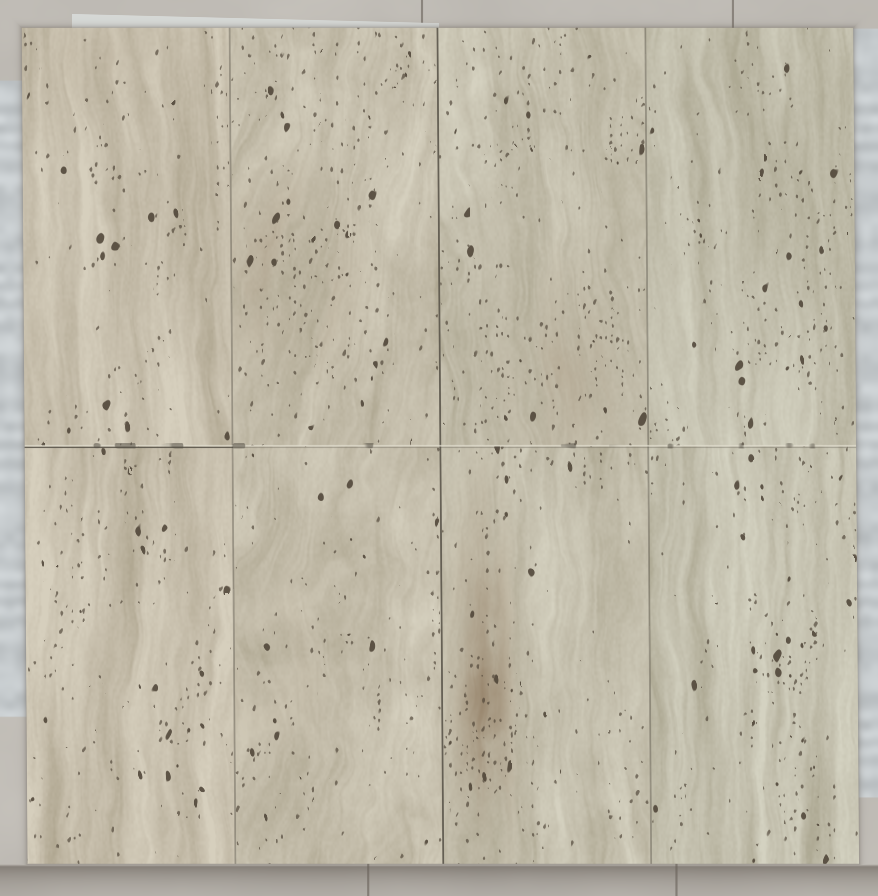
Write a Shadertoy shader that draws this texture.

```glsl
// Eight travertine slabs, four across and two down, laid tightly on a pale floor.
// Layered noise bends long mineral veins, cellular pits form the pores, and
// each slab has its own lean, cloudiness and brown stain.

const vec2 PANEL_ORIGIN = vec2(0.0275, 0.036);
const vec2 TILE_SIZE = vec2(0.232, 0.4665);
const vec2 TILE_COUNT = vec2(4.0, 2.0);
const float SKEW = 0.007;
const float SEAM_HALF = 0.0010;
const vec3 STONE_DARK = vec3(0.69, 0.665, 0.59);
const vec3 STONE_MID = vec3(0.772, 0.75, 0.69);
const vec3 STONE_LIGHT = vec3(0.84, 0.825, 0.77);
const vec3 STAIN_BROWN = vec3(0.57, 0.49, 0.39);
const vec3 PORE_COLOR = vec3(0.29, 0.25, 0.20);
const vec3 SEAM_COLOR = vec3(0.33, 0.31, 0.27);
const vec3 FLOOR_COLOR = vec3(0.75, 0.735, 0.71);
const vec3 FOAM_COLOR = vec3(0.77, 0.79, 0.80);
const vec3 SHADE_COLOR = vec3(0.40, 0.37, 0.34);

// Slabs from the lower left: lean, cloudiness, stain strength
const vec3 CHARACTER[8] = vec3[8](
    vec3(0.02, 0.10, 0.0), vec3(0.10, 0.85, 0.2), vec3(0.03, 0.40, 0.9), vec3(0.0, 0.05, 0.0),
    vec3(-0.04, 0.10, 0.2), vec3(0.20, 0.65, 0.55), vec3(-0.10, 0.60, 0.4), vec3(-0.05, 0.10, 0.0));
// Stain centre and radii, in slab widths
const vec4 STAIN[8] = vec4[8](
    vec4(0.5, 1.0, 0.3, 0.4), vec4(0.2, 0.9, 0.3, 0.5), vec4(0.2, 0.8, 0.14, 0.8), vec4(0.5, 1.0, 0.3, 0.4),
    vec4(0.3, 1.85, 0.2, 0.2), vec4(0.27, 0.83, 0.28, 0.4), vec4(0.6, 0.35, 0.35, 0.5), vec4(0.5, 1.0, 0.3, 0.4));

float hash(vec2 p) {
    vec3 a = fract(vec3(p.xyx) * 0.1031);
    a += dot(a, a.yzx + 33.33);
    return fract((a.x + a.y) * a.z);
}

float noise(vec2 p) {
    vec2 i = floor(p), f = fract(p);
    f = f * f * (3.0 - 2.0 * f);
    return mix(mix(hash(i), hash(i + vec2(1, 0)), f.x),
               mix(hash(i + vec2(0, 1)), hash(i + vec2(1, 1)), f.x), f.y);
}

float fbm(vec2 p) {
    float sum = 0.0, amp = 0.53;
    for (int k = 0; k < 4; k++) {
        sum += amp * noise(p);
        p = p * 2.03 + 17.3;
        amp *= 0.5;
    }
    return sum;
}

// Antialiased line of given half width
float line(float d, float halfWidth, float px) {
    return 1.0 - smoothstep(halfWidth - px * 0.6, halfWidth + px * 0.6, abs(d));
}

// One ragged pit in a random share of the cells
float pores(vec2 q, vec2 cells, float density, float px) {
    vec2 g = q * cells + (noise(q * cells * 1.7) - 0.5) * 0.35;
    g.y += hash(vec2(floor(g.x), 7.0));
    vec2 id = floor(g);
    vec2 center = 0.3 + 0.4 * vec2(hash(id + 3.1), hash(id + 8.7));
    float radius = mix(0.08, 0.27, hash(id + 21.0));
    float aa = px * cells.x * 0.6;
    float pit = 1.0 - smoothstep(radius - aa, radius + aa, length(fract(g) - center));
    return pit * step(hash(id + 40.0), density);
}

vec3 stone(vec2 q, vec2 tile, float px) {
    int index = int(tile.x + TILE_COUNT.x * tile.y);
    vec3 kind = CHARACTER[index];
    vec4 spot = STAIN[index];
    vec2 seed = tile * vec2(37.0, 53.0) + 11.0;

    // Veins run upward, bent by slow waves
    float bend = fbm(q * vec2(2.5, 1.6) + seed) - 0.5;
    float across = q.x - kind.x * q.y + bend * mix(0.12, 0.4, kind.y)
                 + 0.006 * sin(q.y * 19.0 + q.x * 31.0 + seed.x);
    float bands = fbm(vec2(across * 13.0, q.y * 0.8) + seed);
    float threads = noise(vec2(across * 60.0, q.y * 4.0) + seed);
    float clouds = fbm(q * vec2(5.0, 3.5) + bend * 3.0 + seed);
    float grain = noise(q * vec2(95.0, 60.0) + seed);
    float tone = mix(bands, clouds, kind.y * 0.7) - 0.5;
    tone = tone * 1.9 + (threads - 0.5) * 0.32 + (grain - 0.5) * 0.18 + 0.08;
    vec3 color = mix(STONE_MID, STONE_LIGHT, clamp(tone * 1.6, 0.0, 1.0));
    color = mix(color, STONE_DARK, clamp(-tone * 1.5, 0.0, 1.0));
    color *= mix(vec3(1.0, 0.985, 0.965), vec3(0.99, 1.0, 0.985), tile.x / 3.0);

    // Stain with streaked edges
    vec2 away = (q - spot.xy) / spot.zw;
    float patchy = exp(-dot(away, away)) * kind.z;
    color = mix(color, STAIN_BROWN, patchy * smoothstep(0.25, 0.75, mix(bands, clouds, 0.4)));

    // Fine and coarse pores, gathered along veins and in stains
    float crowd = smoothstep(0.42, 0.75, fbm(vec2(across * 7.0, q.y * 2.0) + seed + 5.0));
    float fine = pores(q + seed, vec2(38.0, 24.0), 0.03 + 0.22 * crowd + 0.35 * patchy, px);
    float coarse = pores(q + seed + 9.0, vec2(17.0, 11.0), 0.015 + 0.10 * crowd + 0.06 * patchy, px);
    return mix(color, PORE_COLOR, max(fine * 0.65, coarse * 0.85));
}

vec3 surroundings(vec2 p, float px) {
    vec3 color = FLOOR_COLOR + (fbm(p * 9.0) - 0.5) * 0.05;
    float joint = p.y > 0.5 ? min(abs(p.x - 0.471), abs(p.x - 0.818))
                            : min(abs(p.x - 0.411), abs(p.x - 0.755));
    color = mix(color, SHADE_COLOR, 0.6 * line(joint, 0.0012, px));
    // Rippled foam sheets beside the panel
    float low = p.x < 0.5 ? 0.20 : 0.11, high = p.x < 0.5 ? 0.91 : 0.968;
    float foam = smoothstep(low - px, low + px, p.y) * (1.0 - smoothstep(high - px, high + px, p.y));
    float ripple = sin(p.y * 210.0 + 3.0 * sin(p.y * 37.0)) * 0.025 + (noise(p * 90.0) - 0.5) * 0.05;
    color = mix(color, FOAM_COLOR + ripple, foam);
    float paper = step(0.08, p.x) * step(p.x, 0.49) * smoothstep(0.0, px, 0.985 - 0.025 * (p.x - 0.08) - p.y);
    return mix(color, vec3(0.84, 0.85, 0.84), paper * step(0.9, p.y));
}

void mainImage(out vec4 fragColor, in vec2 fragCoord) {
    float px = 1.0 / iResolution.y;
    vec2 p = fragCoord * px;
    vec2 panel = p + vec2(SKEW * (p.y - 0.5), 0.0) - PANEL_ORIGIN;
    vec2 size = TILE_SIZE * TILE_COUNT;
    vec2 tile = clamp(floor(panel / TILE_SIZE), vec2(0.0), TILE_COUNT - 1.0);
    vec2 local = panel - tile * TILE_SIZE;
    vec3 slab = stone(local / TILE_SIZE.x, tile, px / TILE_SIZE.x);

    // Seams: dark upright joints, a pale ledge across, and chipped corners
    float column = clamp(floor(panel.x / TILE_SIZE.x + 0.5), 1.0, 3.0);
    float upright = line(panel.x - column * TILE_SIZE.x, SEAM_HALF, px);
    slab = mix(slab, SEAM_COLOR, upright * (column == 2.0 ? 0.85 : 0.42));
    float ledge = panel.y - TILE_SIZE.y;
    slab = mix(slab, STONE_LIGHT * 1.05, 0.7 * line(ledge, SEAM_HALF, px));
    float gap = tile.x < 0.5 ? 0.85 : 0.3;
    slab = mix(slab, SEAM_COLOR, gap * line(ledge + 0.0018, SEAM_HALF * 0.8, px));
    float chip = smoothstep(0.72, 0.82, noise(panel * 75.0)) * line(ledge, 0.003, px);
    slab = mix(slab, SEAM_COLOR, chip * 0.55);

    // Panel silhouette, its lower edge and the shadow it casts
    vec2 outside = abs(panel - size * 0.5) - size * 0.5;
    float edge = max(outside.x, outside.y);
    vec3 color = surroundings(p, px);
    float below = smoothstep(0.0, 0.004, -panel.y) * exp(panel.y * 45.0);
    color = mix(color, SHADE_COLOR, max(0.75 * below, 0.45 * exp(-max(edge, 0.0) * 350.0)));
    color = mix(slab, color, smoothstep(-px * 0.6, px * 0.6, edge));
    fragColor = vec4(color, 1.0);
}
```
